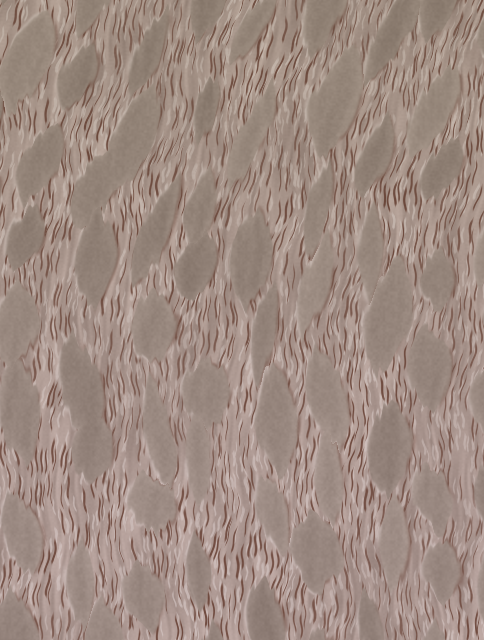
Write a Shadertoy shader that draws this texture.

```glsl
// Lacewood veneer: smooth lens-shaped flecks between bands of split, red-brown fibres.
#define LENS_PITCH vec2(0.092, 0.148)
#define LENS_HALF vec2(0.037, 0.086)
#define CRACK_PITCH vec2(0.0078, 0.052)
#define SHEEN_PITCH vec2(0.0066, 0.034)
#define CRACK_FILL 0.68
#define SHEEN_FILL 0.55
#define LENS_COLOR vec3(0.570, 0.512, 0.476)
#define FIBRE_COLOR vec3(0.655, 0.585, 0.555)
#define CRACK_COLOR vec3(0.390, 0.245, 0.195)
#define SHEEN_COLOR vec3(0.800, 0.755, 0.735)

vec2 hash2(vec2 p) {
    vec2 k = vec2(dot(p, vec2(127.1, 311.7)), dot(p, vec2(269.5, 183.3)));
    return fract(sin(k) * 43758.55);
}

float valueNoise(vec2 p) {
    vec2 i = floor(p), f = fract(p);
    f = f * f * (3.0 - 2.0 * f);
    float low = mix(hash2(i).x, hash2(i + vec2(1, 0)).x, f.x);
    float high = mix(hash2(i + vec2(0, 1)).x, hash2(i + vec2(1, 1)).x, f.x);
    return mix(low, high, f.y);
}

// Cellular search for the strongest lens: x = signed depth, y = tint, z = side (-1..1).
vec3 lensField(vec2 p) {
    vec3 best = vec3(-1.0, 0.0, 0.0);
    vec2 home = floor(p / LENS_PITCH);
    for (int j = -2; j <= 2; j++)
    for (int i = -2; i <= 2; i++) {
        vec2 id = home + vec2(i, j);
        vec2 place = hash2(id), size = hash2(id + 41.3), look = hash2(id + 87.9);
        float stagger = 0.5 * mod(id.x, 2.0);
        vec2 center = (id + vec2(0.5, stagger + 0.25) + (place - 0.5) * vec2(0.5, 0.55)) * LENS_PITCH;
        vec2 d = p - center;
        float lean = mix(-0.12, 0.42, smoothstep(0.3, 0.85, center.y)) + (look.x - 0.5) * 0.3;
        d.x -= lean * d.y;
        vec2 halfSize = LENS_HALF * mix(vec2(0.55, 0.6), vec2(1.1, 1.15), size);
        float v = d.y / halfSize.y;
        float depth = (1.0 - v * v) * halfSize.x - abs(d.x);
        if (depth > best.x) best = vec3(depth, look.y - 0.5, clamp(d.x / halfSize.x, -1.0, 1.0));
    }
    return best;
}

// Short tapered strokes along the grain, one random segment at a time per column.
float strokes(vec2 p, vec2 pitch, float fill, float halfWidth, float seed) {
    float soft = 0.7 / iResolution.y, ink = 0.0;
    vec2 q = p / pitch;
    for (int i = -1; i <= 1; i++) {
        float column = floor(q.x) + float(i);
        float y = q.y + 17.0 * hash2(vec2(column, seed)).x;
        vec2 h = hash2(vec2(column, floor(y) + seed));
        float f = fract(y);
        float taper = smoothstep(0.0, 0.2, f) * smoothstep(1.0, 0.7, f);
        float middle = column + 0.5 + (h.x - 0.5) * 0.7 + 0.14 * sin(y * 9.0 + h.y * 6.3);
        float d = abs(q.x - middle) * pitch.x;
        float w = halfWidth * (0.5 + h.x) * taper;
        ink = max(ink, step(h.y, fill) * taper * (1.0 - smoothstep(w - soft, w + soft, d)));
    }
    return ink;
}

void mainImage(out vec4 fragColor, in vec2 fragCoord) {
    vec2 p = fragCoord / iResolution.y;

    // Grain wanders in layered sines and leans toward the top.
    vec2 grain = p;
    grain.x += 0.005 * sin(p.y * 23.0 + p.x * 17.0) + 0.003 * sin(p.y * 47.0 - p.x * 31.0);
    grain.x -= 0.10 * p.y * p.y;

    // Lens outlines are frayed fibre by fibre.
    vec2 frayed = p;
    frayed.y += 0.020 * (valueNoise(grain * vec2(170.0, 12.0)) - 0.5);
    frayed.x += 0.010 * (valueNoise(p * vec2(24.0, 18.0)) - 0.5);
    vec3 lens = lensField(frayed);
    float inside = smoothstep(-0.0015, 0.003, lens.x);

    // Fibre bands: soft streaks, pale sheen, dark splits.
    float streak = valueNoise(grain * vec2(190.0, 16.0)) - 0.5;
    float patches = valueNoise(p * vec2(13.0, 9.0) + 5.0);
    vec3 fibre = FIBRE_COLOR + 0.12 * streak + 0.05 * (patches - 0.5);
    float sheen = strokes(grain, SHEEN_PITCH, SHEEN_FILL, 0.0016, 3.0);
    fibre = mix(fibre, SHEEN_COLOR, sheen * (0.35 + 0.4 * patches));
    float crack = strokes(grain, CRACK_PITCH, CRACK_FILL, 0.0012, 11.0);
    fibre = mix(fibre, CRACK_COLOR, crack * (0.55 + 0.35 * patches));

    // Lens faces: smooth, slightly darker in the middle, faintly mottled.
    float mottle = valueNoise(p * vec2(260.0, 190.0)) - 0.5;
    float bands = valueNoise(grain * vec2(75.0, 9.0)) - 0.5;
    vec3 face = LENS_COLOR + 0.055 * lens.y + 0.03 * mottle + 0.035 * bands;
    face += 0.035 * (1.0 - smoothstep(0.0, 0.022, lens.x));

    // Raised rims: lit on the left, shaded on the right.
    vec3 color = mix(fibre, face, inside);
    float rim = exp(-pow(lens.x / 0.0035, 2.0));
    float ragged = smoothstep(0.25, 0.75, valueNoise(grain * vec2(120.0, 30.0) + 9.0));
    color = mix(color, SHEEN_COLOR, 0.5 * rim * ragged * smoothstep(0.1, -0.3, lens.z));
    color = mix(color, CRACK_COLOR, 0.35 * rim * ragged * smoothstep(-0.1, 0.3, lens.z));

    // Broad light: tan and dimmer above, pinkish below.
    color *= mix(vec3(1.03, 1.015, 1.03), vec3(0.98, 0.975, 0.945), smoothstep(0.1, 1.0, p.y));
    color += 0.02 * (valueNoise(p * 350.0) - 0.5);
    fragColor = vec4(clamp(color, 0.0, 1.0), 1.0);
}
```
